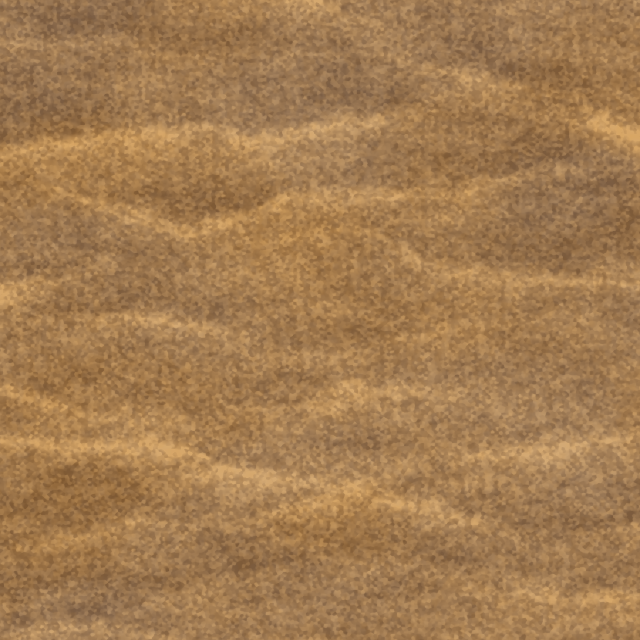
Reproduce this texture procedurally as a WebGL 1 fragment shader.

```glsl
precision highp float;
// Wind-rippled sand: soft golden crests over dusky troughs, covered in fine grain.
// Crests are layered sine curves with a sharp upper edge and a long fade below;
// patches, streaks and grains all come from one smooth cellular noise.

uniform vec2 u_resolution;

float hash(vec2 p) {
  return fract(sin(dot(p, vec2(127.1, 311.7))) * 43758.55);
}

// Smooth cellular noise: random cell values blended by distance, about -0.5 to 0.5
float cellNoise(vec2 p) {
  vec2 cell = floor(p);
  float total = 0.0;
  float weights = 0.0;
  for (int j = -1; j <= 1; j++) {
    for (int i = -1; i <= 1; i++) {
      vec2 id = cell + vec2(float(i), float(j));
      vec2 jitter = vec2(hash(id + 17.3), hash(id + 41.9));
      vec2 away = id + 0.1 + 0.8 * jitter - p;
      float weight = exp(-6.0 * dot(away, away));
      total += weight * (hash(id) - 0.5);
      weights += weight;
    }
  }
  return total / weights;
}

// Height of one crest line, wandering and meeting its neighbours
float crestHeight(float x, float n) {
  float phase = 6.283 * hash(vec2(n, 3.0));
  float pitch = 4.5 + 3.0 * hash(vec2(n, 8.0));
  return n * 0.102 - 0.02
    + 0.034 * sin(x * pitch + phase)
    + 0.014 * sin(x * pitch * 2.3 + phase * 2.7)
    + 0.004 * sin(x * 31.0 + phase * 5.0);
}

// x: broad glow below the crests, y: thin bright edge
vec2 crestLight(vec2 p) {
  vec2 light = vec2(0.0);
  for (int i = 0; i < 12; i++) {
    float n = float(i);
    float below = crestHeight(p.x, n) - p.y;
    float fade = 0.62 + 0.38 * sin(p.x * 7.0 + n * 2.4 + 1.5 * sin(p.x * 5.0 + n));
    float rise = below / 0.014;
    float glow = below > 0.0 ? exp(-below / 0.034) : exp(-rise * rise);
    float edge = (below - 0.003) / 0.006;
    light = max(light, fade * vec2(glow, exp(-edge * edge)));
  }
  return light;
}

void main() {
  vec2 p = gl_FragCoord.xy / u_resolution.y;

  // Ragged crest outlines
  float ragged = cellNoise(p * vec2(14.0, 22.0) + 5.0);
  float frayed = cellNoise(p * vec2(60.0, 80.0) + 9.0);
  vec2 light = crestLight(p + vec2(0.0, 0.018 * ragged + 0.012 * frayed));

  // Uneven shading, from broad patches to thin streaks
  float patches = cellNoise(p * vec2(4.0, 10.0) + 31.0);
  float mottle = cellNoise(p * vec2(17.0, 30.0) + 57.0);
  vec2 bent = p + vec2(0.0, 0.02 * sin(p.x * 9.0 + p.y * 6.0));
  float streaks = cellNoise(bent * vec2(14.0, 75.0) + 73.0);

  // Sand grains, coarse and fine
  float clumps = cellNoise(p * vec2(85.0, 100.0) + 11.0);
  float grains = cellNoise(p * vec2(190.0, 205.0) + 23.0);

  float tone = 0.37 + 0.44 * light.x + 0.14 * light.y * (0.7 + ragged + frayed)
    + 0.34 * patches + 0.18 * mottle + 0.18 * streaks
    + 0.24 * clumps + 0.55 * grains;

  // Dark brown through tan to gold
  vec3 shade = vec3(0.49, 0.355, 0.225);
  vec3 tan = vec3(0.64, 0.485, 0.315);
  vec3 gold = vec3(0.81, 0.635, 0.415);
  vec3 colour = mix(shade, tan, smoothstep(-0.1, 0.55, tone) * 0.4 + clamp(tone, 0.0, 0.5) * 1.2);
  colour = mix(colour, gold, clamp((tone - 0.5) * 1.9, 0.0, 1.15));

  // Drift between greyish and orange sand
  float warmth = cellNoise(p * vec2(5.0, 9.0) + 91.0) + 0.5 * cellNoise(p * 110.0 + 67.0);
  colour += vec3(0.015, -0.012, -0.055) * (warmth + 0.25 * light.x - 0.07);

  gl_FragColor = vec4(clamp(colour, 0.0, 1.0), 1.0);
}
```
